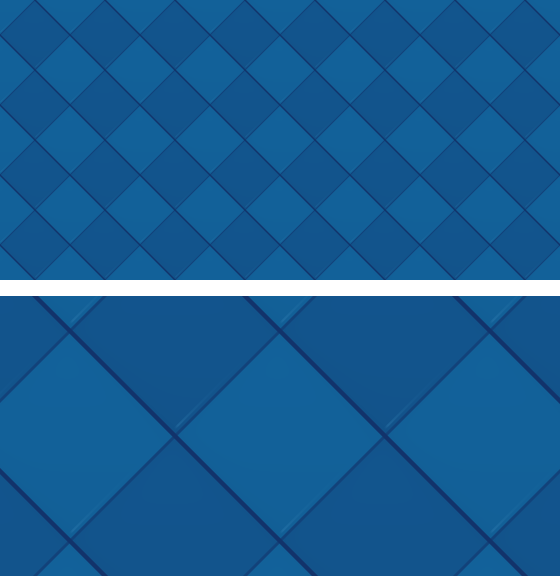
Top, the full canvas; bottom, a detail of the centre.
Write a Shadertoy shader that draws this pattern.

```glsl
const vec2 REPEATS = vec2(8.0, 4.0);
const vec3 LIGHT_TILE = vec3(0.07, 0.38, 0.60);
const vec3 DARK_TILE = vec3(0.07, 0.33, 0.55);
const vec3 SEAM = vec3(0.07, 0.20, 0.42);
const vec3 SOFT_SEAM = vec3(0.07, 0.26, 0.48);
const vec3 GLINT = vec3(0.20, 0.50, 0.70);

// Lengths below are in repeats
const float SEAM_WIDTH = 0.021;
const float SOFT_SEAM_WIDTH = 0.014;
const float BEVEL_WIDTH = 0.035;
const float GLINT_INSET = 0.026;
const float GLINT_WIDTH = 0.010;
const float GLINT_LENGTH = 0.13;
const float BEVEL_SHADE = 0.022;
const float SHEEN = 0.012;

const float DIAGONAL = 0.70710678;

float lineMask(float dist, float width, float pixel) {
    return clamp((0.5 * width - dist) / pixel + 0.5, 0.0, 1.0);
}

void mainImage(out vec4 fragColor, in vec2 fragCoord) {
    vec2 p = fragCoord / iResolution.xy * REPEATS;
    float pixel = REPEATS.y / iResolution.y;

    // Diagonal lattice: each unit square is one diamond
    vec2 diagonal = vec2(p.x + p.y, p.x - p.y);
    vec2 id = floor(diagonal + 0.5);
    vec2 local = diagonal - id;
    float isDark = mod(id.x + id.y, 2.0);
    vec3 color = mix(LIGHT_TILE, DARK_TILE, isDark);

    // Distances to the four sides
    vec2 highSide = (0.5 - local) * DIAGONAL;
    vec2 lowSide = (0.5 + local) * DIAGONAL;
    vec2 side = min(highSide, lowSide);

    // Faint sheen and pressed edges
    color *= 1.0 + SHEEN * (local.x - local.y);
    float edge = exp(-side.x / BEVEL_WIDTH) + 0.6 * exp(-lowSide.y / BEVEL_WIDTH);
    color *= 1.0 - BEVEL_SHADE * edge;

    // Falling seams are stronger than rising ones
    color = mix(color, SOFT_SEAM, lineMask(side.y, SOFT_SEAM_WIDTH, pixel));
    color = mix(color, SEAM, lineMask(side.x, SEAM_WIDTH, pixel));

    // Glint along the lower right side, fading away from the bottom corner
    float along = lowSide.x;
    float streak = lineMask(abs(highSide.y - GLINT_INSET), GLINT_WIDTH, pixel);
    float fade = smoothstep(0.02, 0.05, along) * exp(-along / GLINT_LENGTH);
    color = mix(color, GLINT, 0.55 * streak * fade);

    fragColor = vec4(color, 1.0);
}
```
